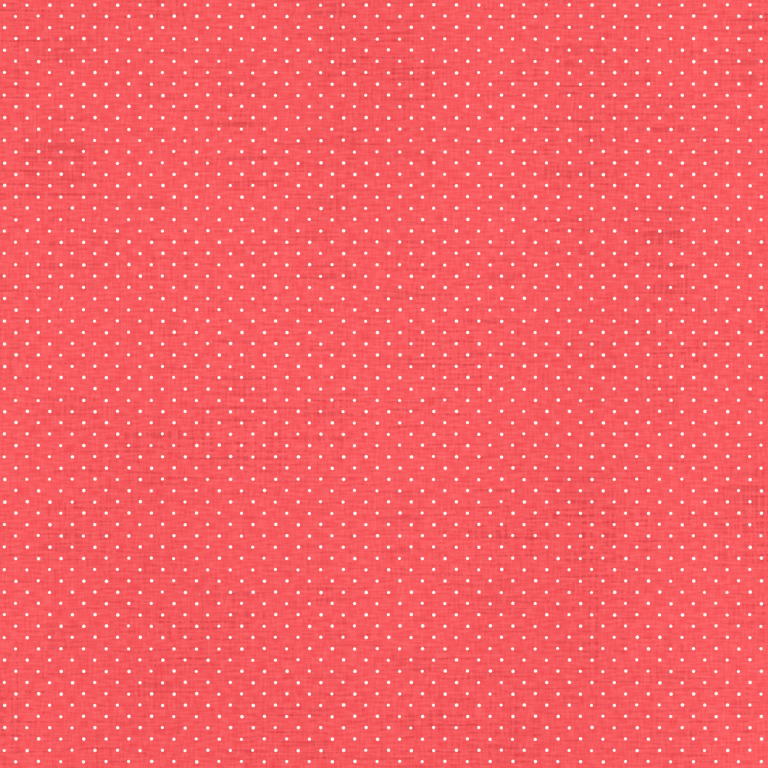
Give the GLSL for this pattern, as a Shadertoy shader.

```glsl
// Coral linen cloth printed with a staggered grid of tiny white pin dots.

vec2 hash2(vec2 cell) {
    uvec2 q = uvec2(ivec2(cell) + 4096) * uvec2(1597334673u, 3812015801u);
    uint n = (q.x ^ q.y) * 1597334673u;
    n ^= n >> 15;
    uint m = n * 2246822519u;
    m ^= m >> 13;
    return vec2(n & 65535u, m & 65535u) / 65535.0;
}

float cornerSlope(vec2 corner, vec2 offset) {
    float angle = 6.2832 * hash2(corner).x;
    return dot(vec2(cos(angle), sin(angle)), offset);
}

float gradientNoise(vec2 p) {
    vec2 i = floor(p), f = fract(p);
    vec2 u = f * f * f * (f * (f * 6.0 - 15.0) + 10.0);
    vec2 e = vec2(1.0, 0.0);
    return mix(mix(cornerSlope(i, f), cornerSlope(i + e.xy, f - e.xy), u.x),
               mix(cornerSlope(i + e.yx, f - e.yx), cornerSlope(i + e.xx, f - e.xx), u.x), u.y);
}

// Coverage of the nearest dot in a square grid, one dot per unit cell
float dotGrid(vec2 p, float edge, float seed) {
    vec2 rnd = hash2(floor(p) + seed) - 0.5;
    float d = length(fract(p) - 0.5 - 0.03 * rnd) - 0.074 - 0.012 * rnd.x;
    return clamp(0.5 - d / edge, 0.0, 1.0);
}

vec3 linen(vec2 uv) {
    // Fine threads in both directions, with uneven slubs along them
    float weft = gradientNoise(uv * vec2(60.0, 290.0));
    float warp = gradientNoise(uv.yx * vec2(70.0, 310.0) + 37.3);
    float slub = gradientNoise(uv * vec2(9.0, 230.0) + 11.7)
               + 0.6 * gradientNoise(uv.yx * vec2(8.0, 240.0) + 71.1);
    float patchy = 0.8 + gradientNoise(uv * 7.0 + 5.3);

    vec3 cloth = vec3(0.973, 0.358, 0.374);
    cloth += (weft + 0.7 * warp) * vec3(0.03, 0.065, 0.06);
    cloth -= patchy * smoothstep(0.05, 0.6, slub) * vec3(0.07, 0.045, 0.04);

    // Broad, faint fading of the dye
    return cloth + 0.02 * gradientNoise(uv * vec2(4.0, 1.5) + 2.6) + 0.008 * (uv.x - 0.5);
}

void mainImage(out vec4 fragColor, in vec2 fragCoord) {
    vec2 uv = fragCoord / iResolution.y;
    vec3 color = linen(uv);

    // Two interleaved grids, 34 dots across and down each
    vec2 p = uv * 34.0 + vec2(-0.2, 0.22);
    float edge = max(34.0 / iResolution.y, 0.05);
    float ink = max(dotGrid(p, edge, 0.0), dotGrid(p + 0.5, edge, 91.0));

    color = mix(color, vec3(0.95, 0.94, 0.93), ink);
    fragColor = vec4(color, 1.0);
}
```
